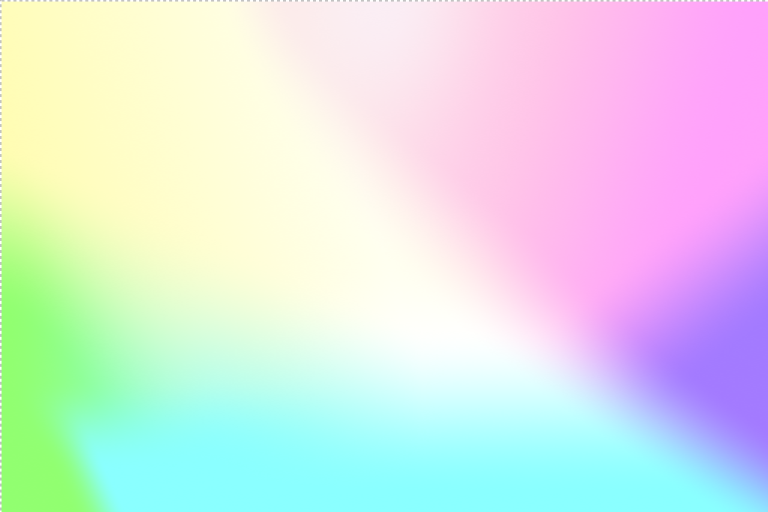
A WebGL 1 fragment shader for this background:

```glsl
precision highp float;

uniform vec2 u_resolution;

// Warm and cool side
const vec3 YELLOW = vec3(1.0, 0.99, 0.70);
const vec3 CREAM = vec3(1.0, 1.0, 0.94);
const vec3 WHITE = vec3(1.0);
const vec3 LEAF = vec3(0.57, 1.0, 0.44);
const vec3 AQUA = vec3(0.54, 1.0, 1.0);

// Pink and violet side
const vec3 BLUSH = vec3(0.99, 0.92, 0.91);
const vec3 PEARL = vec3(0.98, 0.94, 0.97);
const vec3 ROSE = vec3(1.0, 0.76, 0.91);
const vec3 ORCHID = vec3(1.0, 0.63, 0.985);
const vec3 VIOLET = vec3(0.64, 0.48, 1.0);

// Crease between the sides: x = a + b * depth + c * depth^2
const vec3 CREASE = vec3(0.28, 0.20, 0.45);
const vec2 CREASE_SOFTNESS = vec2(0.10, 0.24);

const vec2 PEARL_CENTER = vec2(0.50, 0.0);
const vec2 PEARL_RADIUS = vec2(0.10, 0.20);

// Dotted rim, in units of the canvas height
const vec3 RIM_GREY = vec3(0.76);
const float RIM_WIDTH = 0.003;
const float DOT_PERIOD = 0.0117;
const float GRAIN = 0.003;

float hash(vec2 p) {
    vec3 q = fract(vec3(p.xyx) * 0.1031);
    q += dot(q, q.yzx + 33.33);
    return fract((q.x + q.y) * q.z);
}

// Yellow to cream above, leaf green to aqua below; depth grows downward
vec3 meadowSide(float x, float depth) {
    float warmth = clamp((x - 0.2 * depth + 0.05) / 0.45, 0.0, 1.0);
    vec3 sky = mix(YELLOW, CREAM, warmth);
    sky = mix(sky, WHITE, smoothstep(0.50, 0.70, depth) * smoothstep(0.30, 0.60, x));

    float start = 0.27 + 0.67 * min(x, 0.55);
    float end = mix(0.62, 0.97, smoothstep(0.0, 0.25, x));
    vec3 ground = mix(LEAF, AQUA, smoothstep(0.0, 0.30, x));
    vec3 color = mix(sky, ground, smoothstep(start, end, depth));

    // Aqua pool ending at the green corner
    float corner = x - 0.059 - 0.3 * (depth - 0.78);
    float pool = smoothstep(0.74, 0.92, depth) * (1.0 - smoothstep(0.25, 0.50, x));
    color = mix(color, AQUA, pool * smoothstep(-0.037, 0.040, corner));
    float leaf = smoothstep(0.74, 0.92, depth) * (1.0 - smoothstep(-0.037, 0.040, corner));
    return mix(color, LEAF, leaf);
}

// Blush to orchid across, violet toward the lower right
vec3 blossomSide(float x, float depth) {
    float across = x + 0.18 * depth;
    vec3 color = mix(BLUSH, ROSE, smoothstep(0.42, 0.80, across));
    color = mix(color, ORCHID, smoothstep(0.70, 1.0, across));

    vec2 fromPearl = (vec2(x, depth) - PEARL_CENTER) / PEARL_RADIUS;
    color = mix(color, PEARL, 0.8 * exp(-dot(fromPearl, fromPearl)));
    return mix(color, VIOLET, smoothstep(1.48, 1.83, depth + 1.2 * x));
}

// Coverage of evenly spaced dots along a line
float dots(float along, float pixel) {
    float d = abs(fract(along / DOT_PERIOD) - 0.5) * DOT_PERIOD;
    return 1.0 - smoothstep(-0.5 * pixel, 0.5 * pixel, d - 0.25 * DOT_PERIOD);
}

void main() {
    vec2 uv = gl_FragCoord.xy / u_resolution;
    float x = uv.x;
    float depth = 1.0 - uv.y;

    // Join the sides along the curved crease
    float crease = CREASE.x + (CREASE.y + CREASE.z * depth) * depth;
    float softness = mix(CREASE_SOFTNESS.x, CREASE_SOFTNESS.y, smoothstep(0.0, 0.5, depth));
    float blossom = smoothstep(0.0, softness, x - crease);
    vec3 color = mix(meadowSide(x, depth), blossomSide(x, depth), blossom);
    color += GRAIN * (hash(floor(uv * 512.0)) - 0.5);

    // Dotted rim on the top and left
    float pixel = 1.0 / u_resolution.y;
    vec2 p = gl_FragCoord.xy * pixel;
    vec2 inset = vec2(p.x, 1.0 - p.y);
    vec2 rim = 1.0 - smoothstep(-0.5 * pixel, 0.5 * pixel, inset - RIM_WIDTH);
    color = mix(color, mix(WHITE, RIM_GREY, dots(p.x, pixel)), rim.y);
    color = mix(color, mix(WHITE, RIM_GREY, dots(p.y, pixel)), rim.x);

    gl_FragColor = vec4(color, 1.0);
}
```
